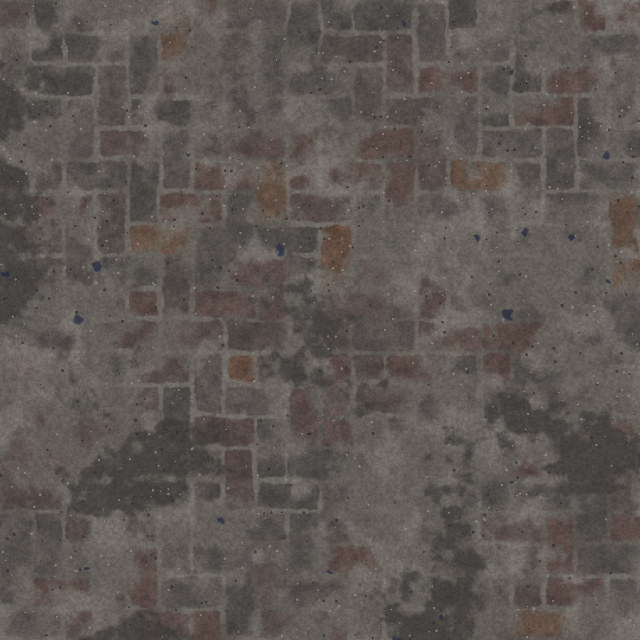
A Shadertoy shader for this texture:

```glsl
// Worn herringbone brick paving under grey dust, with one straight course across it.
// Bricks are rounded boxes found by cell arithmetic; layered noise adds dust and tar,
// and jittered cellular dots add chips, pits and ink-blue flecks.

const float CELLS = 20.0;          // brick widths across the canvas
const float STRAIGHT_ROW = 9.0;    // course laid without herringbone

const vec3 DARK_BRICK   = vec3(0.300, 0.285, 0.274);
const vec3 GREY_BRICK   = vec3(0.348, 0.330, 0.315);
const vec3 RED_BRICK    = vec3(0.355, 0.285, 0.265);
const vec3 ORANGE_BRICK = vec3(0.420, 0.310, 0.245);
const vec3 DIRTY_JOINT  = vec3(0.340, 0.322, 0.305);
const vec3 PALE_JOINT   = vec3(0.430, 0.410, 0.388);
const vec3 DUST         = vec3(0.400, 0.382, 0.360);
const vec3 PALE_DUST    = vec3(0.480, 0.460, 0.438);
const vec3 TAR          = vec3(0.255, 0.243, 0.232);
const vec3 CHIP         = vec3(0.580, 0.565, 0.540);
const vec3 PIT          = vec3(0.190, 0.180, 0.175);
const vec3 INK_BLUE     = vec3(0.150, 0.175, 0.255);

float hash(vec2 p) {
    vec3 q = fract(p.xyx * 0.1031);
    q += dot(q, q.yzx + 33.33);
    return fract((q.x + q.y) * q.z);
}

float noise(vec2 p) {
    vec2 i = floor(p), f = fract(p);
    f = f * f * (3.0 - 2.0 * f);
    vec2 e = vec2(0.0, 1.0);
    return mix(mix(hash(i), hash(i + e.yx), f.x),
               mix(hash(i + e.xy), hash(i + e.yy), f.x), f.y);
}

float fbm(vec2 p) {
    float sum = 0.0, weight = 0.5;
    for (int i = 0; i < 5; i++) {
        sum += weight * noise(p);
        p = mat2(1.6, 1.2, -1.2, 1.6) * p + 17.3;
        weight *= 0.5;
    }
    return sum / 0.96875;
}

// Coverage of jittered dots; only a share of the cells holds one.
float specks(vec2 p, float share, float radius) {
    vec2 base = floor(p);
    float cover = 0.0;
    for (int y = -1; y <= 1; y++)
    for (int x = -1; x <= 1; x++) {
        vec2 cell = base + vec2(x, y);
        vec2 centre = cell + vec2(hash(cell + 3.7), hash(cell + 41.2));
        float r = radius * mix(0.5, 1.3, hash(cell + 71.9));
        float present = step(hash(cell + 9.1), share);
        cover = max(cover, present * smoothstep(r, 0.5 * r, length(p - centre)));
    }
    return cover;
}

// Lower left corner (xy) and size (zw) of the brick that holds p.
vec4 brickAt(vec2 p) {
    vec2 cell = floor(p);
    float k = floor(mod(cell.x - cell.y + 0.5, 4.0));
    vec4 brick = vec4(cell, 1.0, 1.0);
    if (cell.y == STRAIGHT_ROW) {
        brick.x -= floor(mod(cell.x + 1.5, 2.0));
        brick.z = 2.0;
    } else if (k < 2.0) {
        brick.x -= k;
        brick.z = 2.0;
    } else if (k == 3.0 && cell.y != STRAIGHT_ROW - 1.0) {
        brick.w = 2.0;
    } else if (k == 2.0 && cell.y != STRAIGHT_ROW + 1.0) {
        brick.y -= 1.0;
        brick.w = 2.0;
    }
    return brick;
}

float roundedBox(vec2 p, vec2 halfSize, float radius) {
    vec2 q = abs(p) - halfSize + radius;
    return length(max(q, 0.0)) + min(max(q.x, q.y), 0.0) - radius;
}

vec3 brickColour(vec2 id) {
    vec3 colour = mix(DARK_BRICK, GREY_BRICK, hash(id + 5.0));
    colour = mix(colour, RED_BRICK, 0.85 * smoothstep(0.45, 0.95, hash(id + 23.0)));
    return mix(colour, ORANGE_BRICK, 0.6 * step(0.965, hash(id + 57.0)));
}

void mainImage(out vec4 fragColor, in vec2 fragCoord) {
    vec2 p = CELLS * fragCoord / iResolution.y;

    // Bricks with slightly wandering, crumbled edges
    vec2 laid = p + 0.12 * (vec2(noise(p * 1.1), noise(p * 1.1 + 31.0)) - 0.5);
    vec4 brick = brickAt(laid);
    float gap = mix(0.05, 0.09, hash(brick.xy + 11.0));
    float edge = roundedBox(laid - brick.xy - 0.5 * brick.zw, 0.5 * brick.zw - gap, 0.12);
    edge += 0.16 * (fbm(p * 4.0) - 0.5);
    vec3 joint = mix(DIRTY_JOINT, PALE_JOINT, smoothstep(0.33, 0.62, fbm(p * 0.5 + 8.0)));
    vec3 face = brickColour(brick.xy) * (0.82 + 0.36 * fbm(p * 2.5 + 60.0));
    vec3 colour = mix(joint, face, smoothstep(0.04, -0.05, edge));

    // Dust gathers in broad patches and creeps in from the joints
    float patches = 0.5 * fbm(p * 0.32 + 4.0) + 0.5 * fbm(p * 1.5 + 90.0);
    float dust = smoothstep(0.45, 0.61, patches + 0.05 * smoothstep(-0.3, 0.0, edge));
    vec3 dustColour = mix(DUST, PALE_DUST, smoothstep(0.45, 0.75, fbm(p * 0.9 + 140.0)));
    colour = mix(colour, dustColour, 0.8 * dust);

    // Tar stains, wider than tall, broken up by grit
    float stain = fbm(p * vec2(0.22, 0.36) + 203.0) + 0.22 * (fbm(p * 3.0 + 20.0) - 0.5);
    colour = mix(colour, TAR, 0.8 * smoothstep(0.62, 0.70, stain));

    // Fine grain
    float grain = noise(p * 19.0) + 0.7 * noise(p * 9.0 + 50.0) - 0.85;
    colour *= 1.0 + 0.17 * grain;

    // Loose chips, pits and clustered blue flecks
    float cluster = smoothstep(0.42, 0.65, fbm(p * 0.4 + 77.0));
    colour = mix(colour, CHIP, 0.7 * specks(p * 3.5, 0.05 + 0.16 * cluster, 0.15));
    colour = mix(colour, PIT, 0.7 * specks(p * 3.0 + 300.0, 0.05 + 0.12 * cluster, 0.16));
    vec2 ragged = p + 0.15 * vec2(noise(p * 7.0), noise(p * 7.0 + 13.0));
    colour = mix(colour, INK_BLUE, 0.75 * specks(ragged + 500.0, 0.07 * cluster, 0.17));

    fragColor = vec4(colour, 1.0);
}
```
